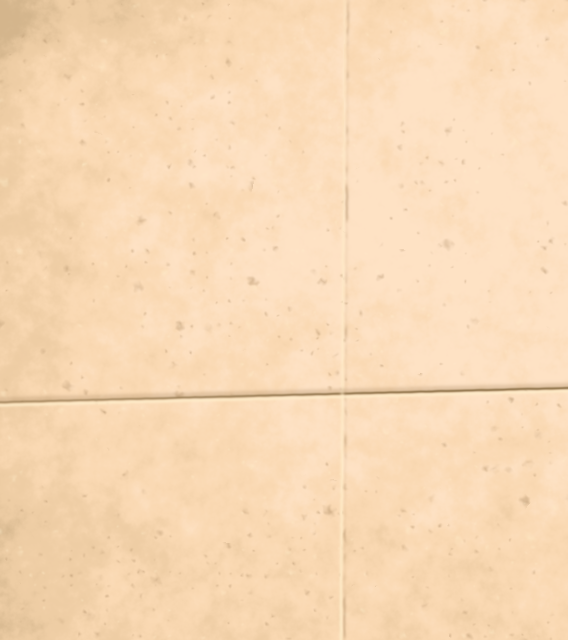
Write a Shadertoy shader that draws this texture.

```glsl
// Warm cream stone tiles, two across and two down, split by thin tilted joints.
// Gradient-noise mottling and uneven light pick the tone; hashed cells scatter
// pits and pale flecks; each joint is a dark groove beside a lit edge.

const vec3 LIGHT  = vec3(0.995, 0.885, 0.77);
const vec3 CREAM  = vec3(0.98, 0.85, 0.70);
const vec3 TAN    = vec3(0.935, 0.805, 0.645);
const vec3 SHADE  = vec3(0.83, 0.71, 0.55);
const vec3 GROOVE = vec3(0.56, 0.45, 0.29);
const vec3 EDGE   = vec3(1.00, 0.93, 0.79);
const vec3 PIT    = vec3(0.68, 0.55, 0.40);

const float TILE_SIZE = 0.75;                // in canvas heights
const vec2  CROSSING = vec2(0.535, 0.385);   // where the joints meet
const vec2  JOINT_SLOPE = vec2(0.006, 0.025);
const float GROOVE_WIDTH = 0.0023;
const float EDGE_WIDTH = 0.003;
const float MOTTLE = 0.50;
const float BLOTCH = 0.42;
const float GRAIN = 0.17;
const int   PIT_LAYERS = 3;

vec2 hash2(vec2 p) {
    vec3 q = fract(p.xyx * vec3(0.1031, 0.1030, 0.0973));
    q += dot(q, q.yzx + 33.33);
    return fract((q.xx + q.yz) * q.zy);
}

float gradientDot(vec2 cell, vec2 offset) {
    float angle = 6.28318 * hash2(cell).x;
    return dot(vec2(cos(angle), sin(angle)), offset);
}

float gradientNoise(vec2 p) {
    vec2 i = floor(p), f = p - i, e = vec2(1.0, 0.0);
    vec2 u = f * f * f * (f * (f * 6.0 - 15.0) + 10.0);
    float low  = mix(gradientDot(i, f), gradientDot(i + e, f - e), u.x);
    float high = mix(gradientDot(i + e.yx, f - e.yx), gradientDot(i + 1.0, f - 1.0), u.x);
    return mix(low, high, u.y);
}

float fbm(vec2 p) {
    float sum = 0.0, amplitude = 0.5;
    for (int i = 0; i < 4; i++) {
        sum += amplitude * gradientNoise(p);
        p = mat2(1.6, 1.2, -1.2, 1.6) * p + 7.3;
        amplitude *= 0.55;
    }
    return sum;
}

// Soft stroke that never gets thinner than a pixel
float stroke(float d, float width, float pixel) {
    float w = max(width, 0.7 * pixel);
    return exp(-d * d / (w * w));
}

vec3 stoneTone(float s) {
    vec3 c = mix(LIGHT, CREAM, smoothstep(0.0, 0.42, s));
    c = mix(c, TAN, smoothstep(0.35, 0.72, s));
    return mix(c, SHADE, smoothstep(0.72, 1.2, s));
}

// x: dark pits, y: pale flecks
vec2 specks(vec2 p, float pixel) {
    vec2 result = vec2(0.0);
    vec2 ragged = vec2(gradientNoise(p * 110.0), gradientNoise(p * 110.0 + 40.0));
    float clump = 0.12 + 0.4 * gradientNoise(p * 5.0 + 3.0);
    for (int i = 0; i < PIT_LAYERS; i++) {
        float scale = 18.0 * pow(1.7, float(i));
        vec2 q = p * scale + 0.12 * ragged;
        vec2 cell = floor(q) + 57.0 * float(i);
        vec2 kind = hash2(cell + 19.0);
        vec2 d = fract(q) - 0.3 - 0.4 * hash2(cell);
        d.x += 0.5 * (kind.y - 0.5) * d.y;
        float radius = mix(0.04, 0.11, kind.y * kind.y);
        float soft = 0.08 + pixel * scale;
        float spot = 1.0 - smoothstep(radius - soft, radius + soft, length(d));
        result.x += spot * step(kind.x, clump) * mix(0.2, 0.7, hash2(cell + 5.0).x);
        result.y += spot * step(0.93, kind.x) * 0.4;
    }
    return min(result, 0.8);
}

void mainImage(out vec4 fragColor, in vec2 fragCoord) {
    float pixel = 1.0 / iResolution.y;
    vec2 p = fragCoord * pixel;

    // Signed distance to the nearest joint on each axis, with a faint wobble
    vec2 grid = p - CROSSING - JOINT_SLOPE * (p.yx - CROSSING.yx);
    vec2 tile = floor(grid / TILE_SIZE);
    vec2 joint = mod(grid + 0.5 * TILE_SIZE, TILE_SIZE) - 0.5 * TILE_SIZE;
    joint += vec2(0.0012, 0.0006) * vec2(gradientNoise(p * 70.0), gradientNoise(p * 60.0 + 9.0));

    // Light falls off to the left, the lower tiles and the upper left corner
    vec2 corner = (p - vec2(0.0, 1.02)) / vec2(0.3, 0.13);
    vec2 glow = (p - vec2(0.8, 0.68)) / vec2(0.42, 0.28);
    float tone = 0.18 + 0.46 * exp(-p.x / 0.16) + 0.26 * smoothstep(0.42, 0.02, p.y);
    tone += 0.38 * exp(-dot(corner, corner)) + 0.15 * smoothstep(0.86, 1.0, p.y);
    tone -= 0.14 * exp(-dot(glow, glow));

    // Stone surface, shifted and toned per tile
    vec2 stone = p + 11.0 * hash2(tile + 8.0);
    tone += 0.06 * (hash2(tile + 3.0).x - 0.5);
    tone += MOTTLE * fbm(stone * 8.0) + BLOTCH * fbm(stone * 26.0) + GRAIN * fbm(stone * 75.0);
    vec3 color = stoneTone(tone);
    vec2 marks = specks(stone, pixel);
    color = mix(color, PIT, 0.7 * marks.x);
    color = mix(color, EDGE, marks.y);

    // Upright joint: pale ridge with a faint broken shadow on its right
    float broken = smoothstep(-0.1, 0.5, gradientNoise(vec2(3.0, p.y * 11.0)) + 0.6 * gradientNoise(p * 55.0));
    color = mix(color, PIT, (0.08 + 0.32 * broken) * stroke(joint.x - 0.005, 0.003, pixel));
    color = mix(color, EDGE, mix(0.75, 0.3, p.y) * stroke(joint.x, EDGE_WIDTH, pixel));

    // Level joint: lit lower lip, soft shadow above, groove deepening rightward
    color = mix(color, EDGE, 0.75 * stroke(joint.y + 0.0048, EDGE_WIDTH, pixel));
    color = mix(color, PIT, 0.28 * stroke(joint.y - 0.0045, 0.0045, pixel));
    float depth = mix(0.6, 0.9, smoothstep(0.0, 0.75, p.x)) * (1.0 - 0.5 * stroke(joint.x, 0.004, pixel));
    color = mix(color, GROOVE, depth * stroke(joint.y, GROOVE_WIDTH, pixel));

    fragColor = vec4(color, 1.0);
}
```
